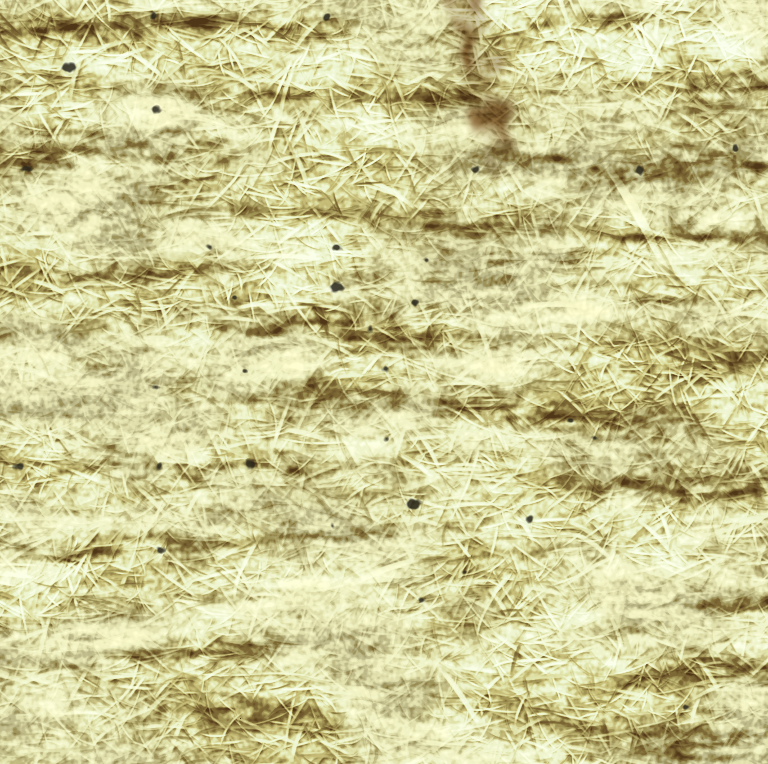
Write a Shadertoy shader that draws this texture.

```glsl
// Matted straw pulp: pale tangled fibres over wavy rows with brown seams and dark specks.
#define ROWS 12.0            // seams from bottom to top
#define FIBRE_LAYERS 12.0
#define FIBRE_WIDTH 0.0016
#define FIBRE_SPREAD 2.8     // range of fibre angles, radians
#define SEAM_DEPTH 0.45
#define PULP_TONE 0.59
#define CONTRAST 1.25
#define SPECK_GRID 17.0
#define SPECK_CHANCE 0.11

vec3 hash3(vec2 cell, float seed) {
    vec3 q = fract(vec3(cell.xyx + seed * 17.3) * vec3(0.1031, 0.1030, 0.0973));
    q += dot(q, q.yxz + 33.33);
    return fract((q.xxy + q.yzz) * q.zyx);
}
float gradientDot(vec2 cell, vec2 offset) {
    float angle = 6.2832 * hash3(cell, 3.0).x;
    return dot(vec2(cos(angle), sin(angle)), offset);
}
// Gradient noise, roughly -0.7 to 0.7
float noise(vec2 p) {
    vec2 i = floor(p), f = p - i, e = vec2(1.0, 0.0);
    vec2 u = f * f * f * (f * (f * 6.0 - 15.0) + 10.0);
    return mix(mix(gradientDot(i, f), gradientDot(i + e, f - e), u.x),
               mix(gradientDot(i + e.yx, f - e.yx), gradientDot(i + 1.0, f - 1.0), u.x), u.y);
}
float fbm(vec2 p) {
    float sum = 0.0;
    for (float amp = 0.6; amp > 0.09; amp *= 0.55) {
        sum += amp * noise(p);
        p = mat2(1.6, 1.2, -1.2, 1.6) * p + 7.1;
    }
    return sum;
}

// Lays one layer of bent, tapered fibres with soft shadows over the tone
float layFibres(float tone, vec2 p, float cells, float seed, float width,
                float density, float strength) {
    float soft = 0.0005 + 0.7 / iResolution.y;
    for (int j = -1; j <= 1; j++)
    for (int i = -1; i <= 1; i++) {
        vec2 cell = floor(p * cells) + vec2(i, j);
        vec3 place = hash3(cell, seed), look = hash3(cell, seed + 40.0);
        if (look.z > density) continue;
        float turn = place.z - 0.5;
        float angle = turn * (0.35 + 1.3 * abs(turn)) * FIBRE_SPREAD;
        vec2 q = p - (cell + place.xy) / cells;
        q = mat2(cos(angle), -sin(angle), sin(angle), cos(angle)) * q;
        float along = q.x * cells / mix(0.4, 0.95, look.x);
        float d = q.y + (look.y - 0.5) * 0.25 * (along * along - 0.3) / cells;
        float w = width * mix(0.5, 1.9, look.x * look.y) * (1.1 - 0.6 * along * along);
        float ends = 1.0 - smoothstep(0.4, 1.0, abs(along));
        float shade = (d + 1.5 * w) / (1.9 * w);
        tone -= 0.17 * strength * ends * exp(-shade * shade);
        float body = 1.0 - smoothstep(max(w - soft, 0.0), w + soft, abs(d));
        float fibreTone = mix(0.10, 1.02, sqrt(place.y)) - 0.10 * d / w;
        tone = mix(tone, fibreTone, body * ends * strength);
    }
    return tone;
}

// Brown seams between rows, broken up and frayed along their length
float seams(vec2 p) {
    float row = p.y * ROWS + 0.75 * noise(p * vec2(1.5, 3.0) + 4.0)
              + 0.3 * noise(p * vec2(8.0, 14.0)) + 0.18 * noise(p * vec2(30.0, 45.0));
    float d = fract(row) - 0.5;
    float presence = smoothstep(-0.5, 0.35, noise(vec2(p.x * 2.3, floor(row) * 3.7)));
    float fray = 0.8 + 0.9 * noise(p * vec2(13.0, 85.0)) + 0.9 * noise(p * vec2(40.0, 60.0));
    return presence * fray * (0.45 * exp(-d * d * 70.0) + 0.6 * exp(-d * d * 14.0));
}

vec3 strawColour(float tone) {
    vec3 c = mix(vec3(0.31, 0.21, 0.09), vec3(0.49, 0.41, 0.21), smoothstep(-0.25, 0.13, tone));
    c = mix(c, vec3(0.63, 0.58, 0.33), smoothstep(0.13, 0.29, tone));
    c = mix(c, vec3(0.78, 0.74, 0.46), smoothstep(0.29, 0.46, tone));
    c = mix(c, vec3(0.88, 0.89, 0.66), smoothstep(0.46, 0.63, tone));
    c = mix(c, vec3(0.93, 0.96, 0.82), smoothstep(0.63, 0.80, tone));
    return mix(c, vec3(0.98, 1.0, 0.93), smoothstep(0.80, 1.1, tone));
}

float specks(vec2 p) {
    vec2 cell = floor(p * SPECK_GRID);
    vec3 place = hash3(cell, 91.0), look = hash3(cell, 97.0);
    vec2 q = p - (cell + 0.2 + 0.6 * place.xy) / SPECK_GRID;
    float d = length(q * vec2(mix(0.6, 1.1, look.y), 1.0)) + 0.003 * noise(p * 150.0);
    float radius = mix(0.002, 0.007, look.x * look.x);
    return step(place.z, SPECK_CHANCE) * (1.0 - smoothstep(radius - 0.002, radius + 0.002, d));
}

void mainImage(out vec4 fragColor, in vec2 fragCoord) {
    vec2 p = fragCoord / iResolution.y;
    // Pulp ground: cloudy patches, horizontal streaks and fine grain
    float tangle = smoothstep(-0.3, 0.25, fbm(p * vec2(3.5, 7.0) + 11.0));
    float streaks = noise(p * vec2(9.0, 60.0) + 2.0 * noise(p * 5.0));
    float tone = PULP_TONE + 0.40 * fbm(p * vec2(14.0, 26.0)) + 0.22 * streaks
               + 0.28 * noise(p * vec2(70.0, 95.0)) + 0.22 * noise(p * 170.0);
    // Tangled fibres, then a few broad straws
    for (float k = 0.0; k < FIBRE_LAYERS; k++)
        tone = layFibres(tone, p, 13.0 + mod(k * 5.0, 19.0), k + 1.0, FIBRE_WIDTH, 0.85,
                         mix(0.22, 0.78, tangle));
    tone = layFibres(tone, p, 11.0, 31.0, 2.3 * FIBRE_WIDTH, 0.10, 0.6);
    // Broad light and shade, seams, and long wavy strands
    vec2 flow = p + 0.03 * vec2(0.0, fbm(p * 6.0));
    float strands = exp(-14.0 * abs(noise(flow * vec2(5.0, 45.0) + 3.0)));
    tone += 0.42 * fbm(p * vec2(4.0, 9.0) + 20.0) + 0.08 - SEAM_DEPTH * seams(p)
          + 0.35 * strands * noise(p * vec2(6.0, 16.0) + 9.0);
    tone = 0.56 + CONTRAST * (tone - 0.56);
    vec3 colour = strawColour(tone);
    // Greyer pulp where fibres are sparse
    float grey = 0.75 * (1.0 - tangle) * smoothstep(0.2, 0.45, tone);
    colour = mix(colour, dot(colour, vec3(0.3, 0.6, 0.1)) * vec3(1.02, 1.01, 0.79), grey);
    // Brown stain running down from the top edge
    float across = (p.x - 0.835 + 0.23 * p.y + 0.04 * noise(p * 25.0)) / 0.018;
    float stain = exp(-across * across) * smoothstep(0.75, 0.82, p.y)
                * clamp(0.65 + 1.3 * noise(p * vec2(22.0, 30.0)), 0.0, 1.0);
    colour *= mix(vec3(1.0), vec3(0.58, 0.44, 0.30), stain);
    colour = mix(colour, vec3(0.15, 0.14, 0.10), 0.85 * specks(p));
    fragColor = vec4(clamp(colour, 0.0, 1.0), 1.0);
}
```
